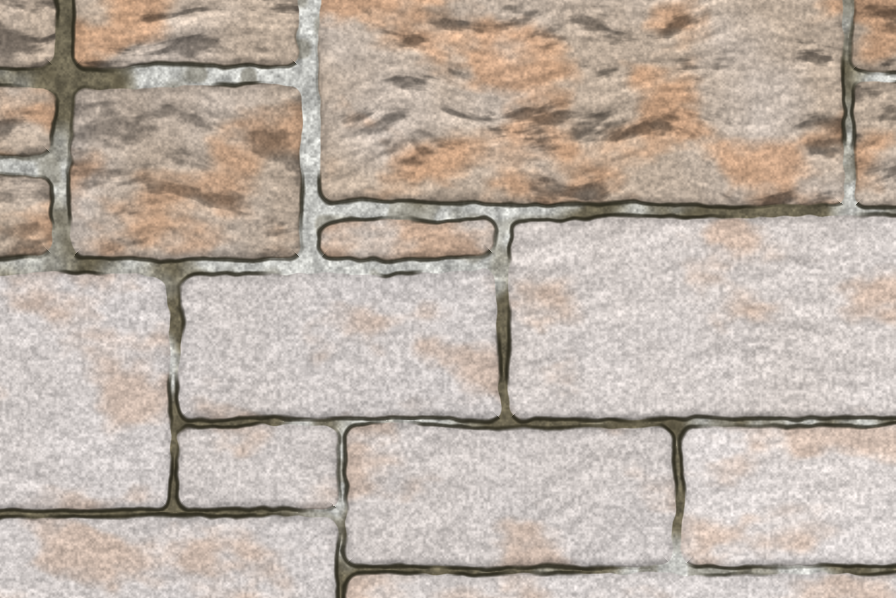
Give the GLSL for this texture, as a WebGL 2 fragment shader.

```glsl
#version 300 es
precision highp float;
uniform vec2 u_resolution;
out vec4 fragColor;

#define PALE vec3(0.84, 0.815, 0.805)
#define TAN vec3(0.71, 0.645, 0.58)
#define RUST vec3(0.78, 0.58, 0.43)
#define MORTAR vec3(0.78, 0.78, 0.76)
#define MOSS vec3(0.38, 0.35, 0.27)
#define SHADOW vec3(0.15, 0.14, 0.10)
#define JOINT_THIN 0.007
#define JOINT_WIDE 0.016
#define CORNER 0.022
#define WOBBLE 0.016
#define GRAIN 0.34
#define RELIEF 0.62

float hash(vec2 p) {
    vec3 q = fract(p.xyx * 0.1031);
    q += dot(q, q.yzx + 33.33);
    return fract((q.x + q.y) * q.z);
}

float noise(vec2 p) {
    vec2 i = floor(p), f = fract(p);
    f = f * f * (3.0 - 2.0 * f);
    return mix(mix(hash(i), hash(i + vec2(1, 0)), f.x),
               mix(hash(i + vec2(0, 1)), hash(i + vec2(1, 1)), f.x), f.y);
}

float fbm(vec2 p) {
    float sum = 0.0, amp = 0.53;
    for (int i = 0; i < 4; i++) {
        sum += amp * noise(p);
        p = mat2(1.6, 1.2, -1.2, 1.6) * p + 17.3;
        amp *= 0.5;
    }
    return sum;
}

// Cells are (left, bottom, right, top); a cut keeps the side holding p.
void cutX(inout vec4 c, vec2 p, float at) { if (p.x < at) c.z = at; else c.x = at; }
void cutY(inout vec4 c, vec2 p, float at) { if (p.y < at) c.w = at; else c.y = at; }

// Random-rubble bond: interlocking blocks, each split by a few cuts
vec4 stoneCell(vec2 p) {
    vec4 c = vec4(-0.15, -0.1, 1.75, 1.15);
    if (p.x < 0.517 && p.y > 0.555) {
        c.yz = vec2(0.555, 0.517);
        cutY(c, p, 0.871);
        cutX(c, p, 0.106);
        if (p.x < 0.106 && p.y < 0.871) cutY(c, p, 0.723);
    } else if (p.y > 0.646) {
        c.xy = vec2(0.517, 0.646);
        cutX(c, p, 1.418);
        if (p.x > 1.418) cutY(c, p, 0.873);
    } else if (p.x > 0.842 && p.y > 0.293) {
        c.xyw = vec3(0.842, 0.293, 0.646);
    } else if (p.y > 0.555) {
        c = vec4(0.517, 0.555, 0.842, 0.646);
    } else if (p.x > 0.572 && p.y < 0.293) {
        c.xw = vec2(0.572, 0.293);
        cutY(c, p, 0.047);
        if (p.y > 0.047) cutX(c, p, 1.135);
    } else if (p.y < 0.143) {
        c.zw = vec2(0.572, 0.143);
    } else {
        c.yzw = vec3(0.143, 0.842, 0.555);
        cutX(c, p, 0.292);
        if (p.x > 0.292) cutY(c, p, 0.293);
        if (p.x > 0.292 && p.y < 0.293) c.z = 0.572;
    }
    return c;
}

// Wavy tooling marks, stretched along the bed
float tooling(vec2 p) {
    return fbm(vec2(p.x * 13.0, p.y * 34.0 + 2.0 * noise(p * 7.0)));
}

void main() {
    vec2 p = gl_FragCoord.xy / u_resolution.y;
    float pixel = 1.0 / u_resolution.y;
    vec2 w = p + WOBBLE * (vec2(fbm(p * 11.0), fbm(p * 11.0 + 40.0)) - 0.5);

    // Rounded stone inside its cell; joints widen toward the upper left
    vec4 cell = stoneCell(w);
    vec2 centre = 0.5 * (cell.xy + cell.zw);
    float id = hash(floor(centre * 400.0));
    float wide = smoothstep(0.25, 0.65, p.y) * (1.0 - smoothstep(0.4, 1.7, p.x));
    float inset = mix(JOINT_THIN, JOINT_WIDE, wide) * (0.85 + 0.3 * id);
    vec2 o = abs(w - centre) - 0.5 * (cell.zw - cell.xy) + inset + CORNER;
    float d = length(max(o, 0.0)) + min(max(o.x, o.y), 0.0) - CORNER;
    d += 0.005 * (noise(p * 48.0) - 0.5);
    float under = step(o.x, o.y) * step(w.y, centre.y);

    // Sandy grain shared by stone and mortar
    float grain = 0.6 * noise(p * 165.0) + 0.4 * noise(p * 290.0 + 9.0) - 0.5;

    // Stone: browner and rougher high on the wall, with rusty stains
    float aged = smoothstep(0.38, 0.85, centre.y + 0.12 * (id - 0.5));
    float patches = fbm(p * 5.0 + id * 30.0);
    float brown = aged * (0.5 + 0.9 * patches) + 0.25 * (patches - 0.35);
    vec3 stone = mix(PALE, TAN, clamp(brown, 0.0, 1.0));
    float stain = smoothstep(0.5, 0.72, fbm(p * vec2(7.0, 11.0) + id * 50.0));
    stone = mix(stone, RUST, stain * mix(0.3, 0.6, aged));
    float h = tooling(p + id * 7.0);
    float slope = h - tooling(p + id * 7.0 + vec2(-0.003, 0.008));
    stone *= 1.0 + RELIEF * mix(0.45, 1.1, aged) * slope;
    stone *= 1.0 - 0.35 * aged * (1.0 - smoothstep(0.24, 0.42, h));
    stone *= 1.0 + GRAIN * grain + 0.08 * (id - 0.4);
    stone *= 1.0 - (0.1 + 0.14 * under) * smoothstep(-0.018, 0.0, d);

    // Mortar: pale and pitted, decayed to dark moss where joints are thin
    float decay = smoothstep(0.46, 0.62, fbm(p * 5.5 + 3.0) + 0.1 - 0.2 * wide);
    vec3 joint = mix(MORTAR, MOSS, 0.9 * decay) * (1.0 + 1.3 * GRAIN * grain);
    joint *= 0.84 + 0.32 * noise(p * 60.0);
    joint = mix(joint, MOSS, 0.35 * smoothstep(0.6, 0.8, noise(p * 24.0)));

    // Broken shadow line in the crevice around each stone
    float gap = 1.0 - smoothstep(0.001, 0.006, abs(d - 0.001));
    gap *= smoothstep(0.25, 0.6, noise(p * 15.0 + 5.0) + 0.25 * under);
    vec3 color = mix(stone, joint, smoothstep(-pixel, pixel, d));
    color = mix(color, SHADOW, 0.8 * gap);
    fragColor = vec4(clamp(color, 0.0, 1.0), 1.0);
}
```
